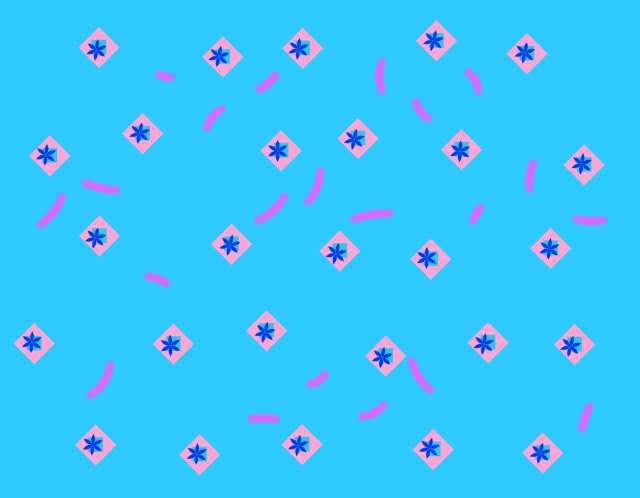
Write a WebGL 2 fragment shader that draws this pattern.

```glsl
#version 300 es
precision highp float;
// Pink diamonds, each with a small sky square and a blue six-petal flower,
// scattered among soft violet brush dabs on a flat sky ground.
// Diamonds sit on a jittered staggered lattice; dabs fill gaps between rows.
uniform vec2 u_resolution;
out vec4 fragColor;

#define ROWS 5
#define COLS 6
#define JITTER vec2(0.38, 0.36)
#define DIAMOND_RADIUS 0.0414
#define SQUARE_HALF 0.0146
#define PETAL_HALF_LENGTH 0.0106
#define PETAL_HALF_WIDTH 0.0037
#define DAB_SHARE 0.72
#define DAB_CORE 0.0045
#define DAB_EDGE 0.0120

const vec3 SKY = vec3(0.18, 0.79, 1.00);
const vec3 PINK = vec3(0.99, 0.65, 0.83);
const vec3 SQUARE_BLUE = vec3(0.19, 0.77, 0.94);
const vec3 FLOWER_BLUE = vec3(0.01, 0.24, 0.91);
const vec3 CREASE_BLUE = vec3(0.01, 0.15, 0.74);
const vec3 HEART_BLUE = vec3(0.10, 0.42, 0.95);
const vec3 DAB_MIDDLE = vec3(0.87, 0.40, 1.00);
const vec3 DAB_TIP = vec3(0.77, 0.45, 1.00);

// Integer hash: two random values in 0..1 for a cell and a seed
vec2 hash2(ivec2 cell, int seed) {
    uvec2 v = uvec2(cell + ivec2(seed * 17 + 3, seed * 29 + 7));
    v = v * 1664525u + 1013904223u;
    v.x += v.y * 1664525u;
    v.y += v.x * 1664525u;
    v ^= v >> 16u;
    v.x += v.y * 1664525u;
    v.y += v.x * 1664525u;
    v ^= v >> 16u;
    return vec2(v >> 8u) / 16777216.0;
}

mat2 rotation(float angle) {
    float c = cos(angle), s = sin(angle);
    return mat2(c, -s, s, c);
}

float coverage(float dist, float pixel) {
    return 1.0 - smoothstep(-0.75 * pixel, 0.75 * pixel, dist);
}

// Fold the plane so that one petal lies along the x axis
vec2 foldPetals(vec2 p) {
    float sector = radians(60.0);
    float angle = mod(atan(p.y, p.x) + 0.5 * sector, sector) - 0.5 * sector;
    return length(p) * vec2(cos(angle), sin(angle));
}

// Lens-shaped petal running outwards from the origin
float petalDistance(vec2 p) {
    float h = PETAL_HALF_LENGTH, w = PETAL_HALF_WIDTH;
    float arc = (h * h + w * w) / (2.0 * w);
    return length(vec2(p.x - h, abs(p.y) + arc - w)) - arc;
}

vec3 paintDiamond(vec3 color, vec2 p, ivec2 cell, float pixel) {
    float diamond = (abs(p.x) + abs(p.y) - DIAMOND_RADIUS) * 0.7071;
    color = mix(color, PINK, coverage(diamond, pixel));

    vec2 q = abs(p - vec2(0.0, 0.001)) - SQUARE_HALF;
    color = mix(color, SQUARE_BLUE, coverage(max(q.x, q.y), pixel));

    vec2 drift = (hash2(cell, 2) - 0.5) * vec2(0.007, 0.009);
    vec2 f = p - vec2(-0.0055, -0.001) - drift;
    vec2 petal = foldPetals(rotation(0.25 + 0.3 * hash2(cell, 3).x) * f);
    float crease = 0.6 * coverage(abs(petal.y) - 0.0006, pixel);
    vec3 blue = mix(FLOWER_BLUE, CREASE_BLUE, crease);
    color = mix(color, blue, coverage(petalDistance(petal), pixel));
    return mix(color, HEART_BLUE, 0.8 * coverage(length(f) - 0.0016, pixel));
}

// Short bent brush dab with a blurred edge and paler tips
vec3 paintDab(vec3 color, vec2 p, ivec2 cell) {
    vec2 shape = hash2(cell, 5);
    float halfLength = mix(0.010, 0.036, shape.x);
    p = rotation(radians(mix(-20.0, 130.0, hash2(cell, 6).x))) * p;
    float along = clamp(p.x / halfLength, -1.0, 1.0);
    p.y -= (shape.y - 0.5) * 0.5 * halfLength * (along * along - 0.5);
    float dist = length(vec2(p.x - along * halfLength, p.y));
    vec3 violet = mix(DAB_MIDDLE, DAB_TIP, along * along);
    return mix(color, violet, 1.0 - smoothstep(DAB_CORE, DAB_EDGE, dist));
}

void main() {
    vec2 p = gl_FragCoord.xy / u_resolution.y;
    float pixel = 1.0 / u_resolution.y;
    vec2 pitch = vec2(u_resolution.x / u_resolution.y, 1.0) / vec2(COLS, ROWS);
    vec3 color = SKY;

    for (int row = 0; row < ROWS; row++) {
        bool staggered = row % 2 == 0;
        for (int col = 0; col < COLS; col++) {
            ivec2 cell = ivec2(col, row);
            vec2 corner = vec2(cell) + vec2(0.0, 0.5);
            vec2 dabSpot = corner + vec2(staggered ? 0.5 : 1.0, 0.0);
            vec2 diamondSpot = corner + vec2(staggered ? 1.0 : 0.5, 0.0);
            bool last = col == COLS - 1;

            // Dabs move a third of a row up or down, never off the canvas
            vec2 pick = hash2(cell, 4);
            bool up = row == 0 || (row < ROWS - 1 && pick.y > 0.5);
            dabSpot.y += up ? 0.33 : -0.33;
            dabSpot += (hash2(cell, 7) - 0.5) * 0.14;
            if (pick.x < DAB_SHARE && (staggered || !last))
                color = paintDab(color, p - dabSpot * pitch, cell);

            diamondSpot += (hash2(cell, 1) - 0.5) * JITTER;
            if (!staggered || !last)
                color = paintDiamond(color, p - diamondSpot * pitch, cell, pixel);
        }
    }
    fragColor = vec4(color, 1.0);
}
```
